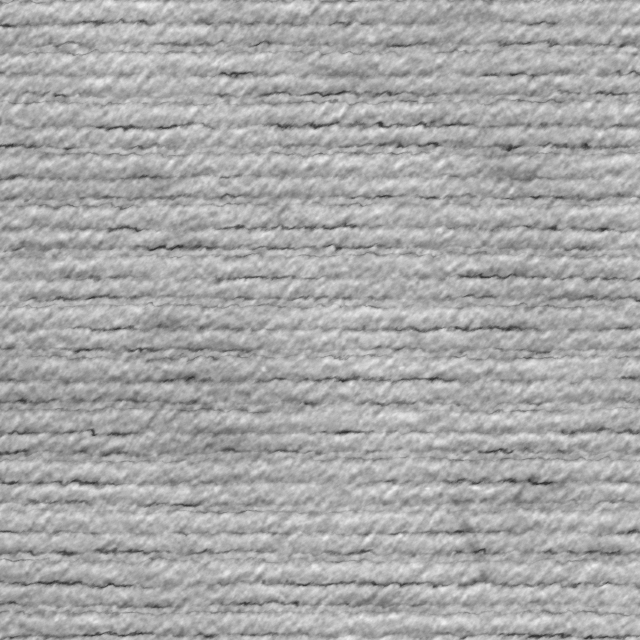
This texture is drawn by a WebGL 2 fragment shader. Its source:

```glsl
#version 300 es
precision highp float;
// Weathered grey stone combed with uneven, broken horizontal grooves.
uniform vec2 u_resolution;
out vec4 fragColor;

const float GROOVE_REPEATS = 12.55;  // each repeat: ridge, narrow ledge, ridge
const float FIRST_GROOVE = 0.478;
const float LEDGE_TOP = 0.39;
const float LEDGE_BOTTOM = 0.54;
const float STONE_GREY = 0.655;

float hash(vec2 p) {
  vec3 q = fract(vec3(p.xyx) * 0.1031);
  q += dot(q, q.yzx + 33.33);
  return fract((q.x + q.y) * q.z);
}

float noise(vec2 p) {
  vec2 cell = floor(p), f = fract(p);
  f = f * f * (3.0 - 2.0 * f);
  float low = mix(hash(cell), hash(cell + vec2(1, 0)), f.x);
  float high = mix(hash(cell + vec2(0, 1)), hash(cell + vec2(1, 1)), f.x);
  return mix(low, high, f.y);
}

float fbm(vec2 p) {
  float sum = 0.0, weight = 0.5;
  for (int i = 0; i < 4; i++) {
    sum += weight * noise(p);
    p = mat2(1.6, 1.2, -1.2, 1.6) * p + 17.3;
    weight *= 0.5;
  }
  return sum / 0.9375;
}

// Rounded ridge lit from above; t runs from its top to its bottom.
float ridge(float t) {
  return smoothstep(-0.1, 0.25, t) * (1.0 - smoothstep(0.2, 1.05, t));
}

float profile(float q) {
  float upper = ridge(q / LEDGE_TOP);
  float lower = ridge((q - LEDGE_BOTTOM) / (1.0 - LEDGE_BOTTOM));
  float ledge = 0.6 * smoothstep(LEDGE_TOP, LEDGE_TOP + 0.06, q)
              * (1.0 - smoothstep(LEDGE_BOTTOM - 0.04, LEDGE_BOTTOM + 0.04, q));
  return q < LEDGE_TOP ? upper : max(ledge, q < LEDGE_BOTTOM ? 0.0 : 1.1 * lower);
}

// Soft dark line at a given phase of the repeat.
float groove(float q, float phase, float width) {
  float d = abs(fract(q - phase + 0.5) - 0.5) / width;
  return exp(-d * d);
}

// Difference of two shifted samples gives chipped, side-lit grain.
float relief(vec2 p, vec2 shift) {
  return fbm(p + shift) - fbm(p - shift);
}

float scratch(vec2 p, vec2 a, vec2 b, float width) {
  vec2 ab = b - a;
  float d = length(p - a - ab * clamp(dot(p - a, ab) / dot(ab, ab), 0.0, 1.0));
  return exp(-d * d / (width * width));
}

// Scattered soft blots, flattened along the grooves.
float blots(vec2 p, float count, float size, float seed) {
  float sum = 0.0;
  for (float i = 0.0; i < count; i++) {
    vec2 centre = vec2(hash(vec2(i, seed)), hash(vec2(seed, i + 9.0)));
    vec2 d = (p - centre) / (size * (0.5 + hash(vec2(i + 5.0, seed))));
    sum += exp(-dot(d, d * vec2(0.35, 1.8)));
  }
  return min(sum, 1.0);
}

// Sparse broken stretches of groove, different on every row.
float breaks(vec2 uv, float seed) {
  float stretch = smoothstep(0.35, 0.68, fbm(uv * vec2(11.0, 34.0) + seed));
  float chips = smoothstep(0.3, 0.7, fbm(vec2(uv.x - uv.y, uv.y) * vec2(62.0, 40.0) + seed));
  return stretch * (0.25 + 1.1 * chips);
}

void main() {
  vec2 uv = gl_FragCoord.xy / u_resolution;
  vec2 slanted = vec2(uv.x - 0.8 * uv.y, uv.y + 0.3 * uv.x);

  // Wavering, chipped groove coordinate running downward
  float waver = 0.08 * (noise(uv * vec2(5.0, 14.0)) - 0.5)
              + 0.17 * (fbm(slanted * vec2(75.0, 60.0)) - 0.5);
  float q = fract((1.0 - uv.y) * GROOVE_REPEATS - FIRST_GROOVE + waver);

  // Ridges fade where the surface is worn
  float worn = fbm(uv * vec2(8.0, 26.0) + 4.0);
  float grey = STONE_GREY + (0.06 + 0.18 * worn) * (profile(q) - 0.46);
  grey -= 0.25 * breaks(uv, 3.0) * groove(q, 0.985, 0.036);
  grey -= 0.24 * breaks(uv, 31.0) * groove(q, LEDGE_TOP - 0.01, 0.036);
  grey -= 0.11 * breaks(uv, 57.0) * groove(q, LEDGE_BOTTOM, 0.022);

  // Slanted chipped grain and fine grit
  grey += 0.27 * relief(slanted * vec2(90.0, 75.0), vec2(-0.35, 0.35));
  grey += 0.10 * (noise(uv * 190.0) - 0.5);

  // Broad staining, darker toward the left
  grey += 0.17 * (fbm(uv * vec2(4.0, 6.0) + 2.7) - 0.5) + 0.04 * (uv.x - 0.5);
  vec2 ragged = uv + 0.025 * (vec2(fbm(uv * 30.0), fbm(uv * 30.0 + 8.0)) - 0.5);
  float broken = 0.3 + fbm(uv * 65.0);
  grey -= 0.13 * broken * blots(ragged, 14.0, 0.018, 3.0);

  // Long scrapes and pale specks
  float scrapes = scratch(ragged, vec2(0.71, 0.21), vec2(0.76, 0.10), 0.009)
                + scratch(ragged, vec2(0.80, 0.21), vec2(0.83, 0.26), 0.006)
                + scratch(ragged, vec2(0.24, 0.43), vec2(0.32, 0.40), 0.006);
  grey -= 0.13 * broken * scrapes;
  grey += 0.14 * blots(ragged, 26.0, 0.005, 21.0);

  fragColor = vec4(vec3(clamp(grey, 0.22, 0.93)), 1.0);
}
```
